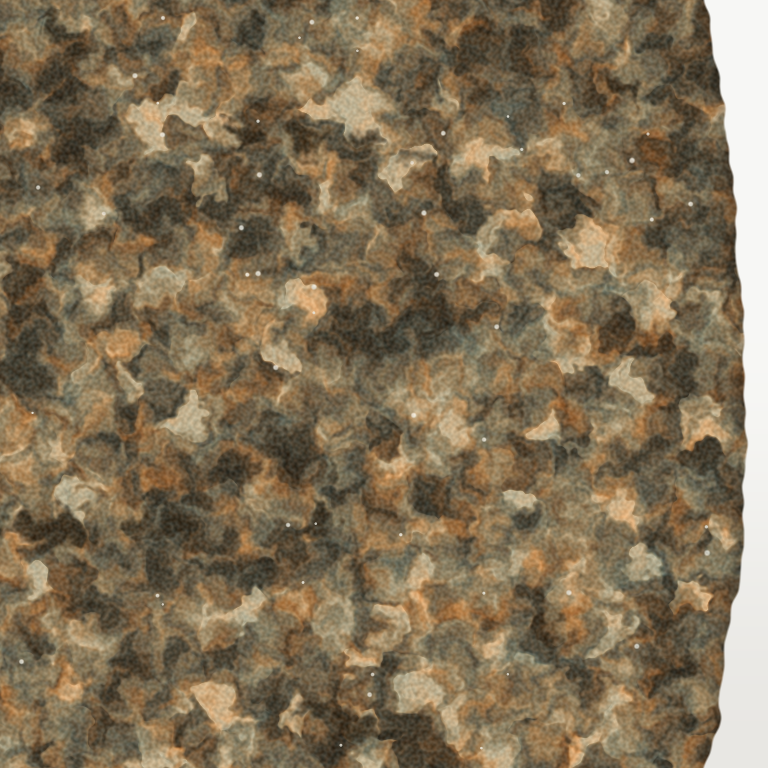
Reproduce this texture procedurally as a WebGL 2 fragment shader.

```glsl
#version 300 es
precision highp float;
// Mottled brown granite slab with a worn right edge against a pale backdrop.

uniform vec2 u_resolution;
out vec4 fragColor;

// Mineral ramp from dark to pale
const vec3 MINERALS[5] = vec3[5](
  vec3(0.30, 0.265, 0.20), vec3(0.43, 0.37, 0.28), vec3(0.52, 0.45, 0.33),
  vec3(0.63, 0.54, 0.395), vec3(0.77, 0.69, 0.55));
const vec3 PIT_COLOR = vec3(0.17, 0.145, 0.10);
const vec3 GLINT_COLOR = vec3(0.93, 0.92, 0.88);
const vec3 RUST_SHIFT = vec3(0.17, 0.0, -0.10);
const vec3 BACKDROP_TOP = vec3(0.97, 0.97, 0.96);
const vec3 BACKDROP_LOW = vec3(0.91, 0.905, 0.89);

const float TONE_MEAN = 1.45;
const float TONE_CONTRAST = 1.42;
const float CRYSTAL_SCALE = 27.0;
const float GLINT_SCALE = 55.0;
const float GLINT_SHARE = 0.02;
const float GRAIN_AMOUNT = 0.12;
const float EDGE_X = 0.969;
const float EDGE_PEAK_Y = 0.43;
const float EDGE_SOFTNESS = 0.002;

// Integer hash of a grid cell to two values in 0..1
vec2 hash2(vec2 cell) {
  uvec2 v = uvec2(ivec2(cell) + 4096);
  v = v * 1664525u + 1013904223u;
  for (int i = 0; i < 2; i++) {
    v.x += v.y * 1664525u;
    v.y += v.x * 1664525u;
    v ^= v >> 16u;
  }
  return vec2(v & 0xffffu) / 65535.0;
}

float cornerSlope(vec2 cell, vec2 corner, vec2 f) {
  float angle = 6.2832 * hash2(cell + corner).x;
  return dot(vec2(cos(angle), sin(angle)), f - corner);
}

float gradientNoise(vec2 p) {
  vec2 cell = floor(p), f = p - cell;
  vec2 w = f * f * f * (f * (f * 6.0 - 15.0) + 10.0);
  float low = mix(cornerSlope(cell, vec2(0, 0), f), cornerSlope(cell, vec2(1, 0), f), w.x);
  float high = mix(cornerSlope(cell, vec2(0, 1), f), cornerSlope(cell, vec2(1, 1), f), w.x);
  return mix(low, high, w.y);
}

vec2 noisePair(vec2 p) {
  return vec2(gradientNoise(p), gradientNoise(p + vec2(71.3, 38.7)));
}

// Softly bounded crystals: each cell holds one tone, a few are extra pale
float crystalTone(vec2 p) {
  vec2 home = floor(p);
  float total = 0.0, weightSum = 0.0;
  for (int y = -1; y <= 1; y++) {
    for (int x = -1; x <= 1; x++) {
      vec2 cell = home + vec2(x, y);
      vec2 offset = cell + hash2(cell) - p;
      float tone = hash2(cell + 317.0).y;
      float weight = exp(-16.0 * dot(offset, offset));
      total += weight * (tone - 0.5 + 0.6 * smoothstep(0.92, 0.95, tone));
      weightSum += weight;
    }
  }
  return total / max(weightSum, 1e-9);
}

// Tiny bright flecks scattered over a sparse grid
float glints(vec2 p) {
  vec2 cell = floor(p);
  vec2 center = 0.25 + 0.5 * hash2(cell);
  vec2 chance = hash2(cell + 911.0);
  float radius = mix(0.08, 0.20, chance.y);
  return step(chance.x, GLINT_SHARE) * (1.0 - smoothstep(radius * 0.5, radius * 1.4, length(p - cell - center)));
}

vec3 mineralRamp(float tone) {
  float t = clamp(tone, 0.0, 3.999);
  int i = int(t);
  return mix(MINERALS[i], MINERALS[i + 1], t - float(i)) * (1.0 + 0.18 * min(tone, 0.0));
}

float slabEdge(float y) {
  float d = y - EDGE_PEAK_Y;
  float curve = d * d * (d > 0.0 ? 0.15 : 0.26);
  return EDGE_X - curve + 0.012 * gradientNoise(vec2(y * 9.0, 3.4)) + 0.006 * gradientNoise(vec2(y * 34.0, 8.6));
}

vec3 stone(vec2 uv) {
  vec2 q = uv + 0.030 * noisePair(uv * 24.0) + 0.012 * noisePair(uv * 75.0 + 9.0);

  // Tone from broad clouds down to small specks
  float tone = 1.7 * gradientNoise(q * 5.5 + 2.3) + 1.9 * gradientNoise(q * 13.0 + 17.1)
    + 1.5 * gradientNoise(q * 29.0 + 41.7) + 1.3 * gradientNoise(q * 63.0 + 5.9)
    + 1.5 * crystalTone(q * CRYSTAL_SCALE);
  vec3 color = mineralRamp(TONE_MEAN + TONE_CONTRAST * tone);

  // Rust and grey-green stains
  float stain = gradientNoise(q * 17.0 + 83.0) + 0.8 * gradientNoise(q * 46.0 + 29.0);
  color += RUST_SHIFT * (stain > 0.0 ? stain : 0.55 * stain) * smoothstep(0.1, 0.5, color.r);

  // Deep pits and glints
  float pit = smoothstep(0.36, 0.52, gradientNoise(q * 8.0 + 57.0) + 0.25 * gradientNoise(q * 31.0));
  color = mix(color, PIT_COLOR, 0.8 * pit);
  return mix(color, GLINT_COLOR, 0.8 * glints(uv * GLINT_SCALE));
}

void main() {
  vec2 uv = gl_FragCoord.xy / u_resolution;
  float depth = slabEdge(uv.y) - uv.x;

  // Fine grain over the stone, slightly tinted
  vec2 grain = noisePair(mat2(0.8, 0.6, -0.6, 0.8) * uv * 190.0);
  vec3 slab = stone(uv) + GRAIN_AMOUNT * (grain.x + 0.25 * grain.y * vec3(1.0, -0.3, -1.0));
  slab *= mix(0.78, 1.0, smoothstep(0.0, 0.022, depth));

  vec3 backdrop = mix(BACKDROP_LOW, BACKDROP_TOP, smoothstep(0.0, 0.6, uv.y));
  float cover = smoothstep(-EDGE_SOFTNESS, EDGE_SOFTNESS, depth);
  fragColor = vec4(clamp(mix(backdrop, slab, cover), 0.0, 1.0), 1.0);
}
```
